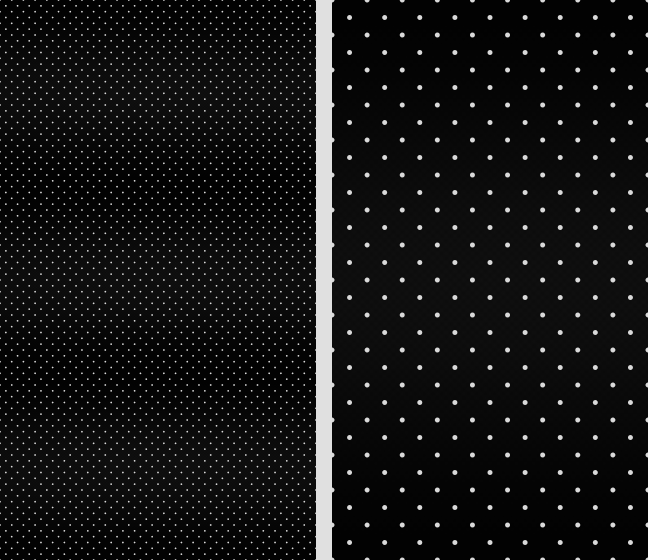
Left, the full canvas; right, a detail of the centre.
Write a Shadertoy shader that draws this pattern.

```glsl
// Staggered pale pin dots on black cloth with three soft horizontal sheens.
// Two interleaved square lattices give the dots; whole-period cosines give
// the sheen and a faint weave, so all four edges join without a seam.

const vec2  REPEATS      = vec2(27.0, 48.0); // lattice cells across and down
const float DOT_RADIUS   = 0.070;            // in cells
const vec3  DOT_COLOR    = vec3(0.85);
const vec3  CLOTH_DARK   = vec3(0.008);
const vec3  CLOTH_LIGHT  = vec3(0.056);
const float SHEEN_BANDS  = 3.0;
const float SHEEN_SIDES  = 0.15;             // sheen lost toward the sides
const float WEAVE_COUNT  = 4.0;              // threads per cell
const float WEAVE_DEPTH  = 0.10;
const float TAU          = 6.2831853;

// Wave that is 0 at whole numbers and 1 halfway between them
float wave(float x) {
    return 0.5 - 0.5 * cos(TAU * x);
}

// Distance to the nearest dot centre: cell corners and cell middles
float dotDistance(vec2 p) {
    float corner = length(fract(p + 0.5) - 0.5);
    float middle = length(fract(p) - 0.5);
    return min(corner, middle);
}

vec3 cloth(vec2 uv, vec2 p) {
    float sheen = wave(uv.y * SHEEN_BANDS);
    sheen *= 1.0 - SHEEN_SIDES * (1.0 - wave(uv.x));
    vec2 thread = cos(TAU * WEAVE_COUNT * p);
    float weave = 1.0 + WEAVE_DEPTH * thread.x * thread.y;
    return mix(CLOTH_DARK, CLOTH_LIGHT, sheen) * weave;
}

void mainImage(out vec4 fragColor, in vec2 fragCoord) {
    vec2 uv = fragCoord / iResolution.xy;
    vec2 p = uv * REPEATS;

    // Dot edge softened over one pixel
    float pixel = REPEATS.x / iResolution.x;
    float cover = clamp(0.5 + (DOT_RADIUS - dotDistance(p)) / pixel, 0.0, 1.0);

    fragColor = vec4(mix(cloth(uv, p), DOT_COLOR, cover), 1.0);
}
```
